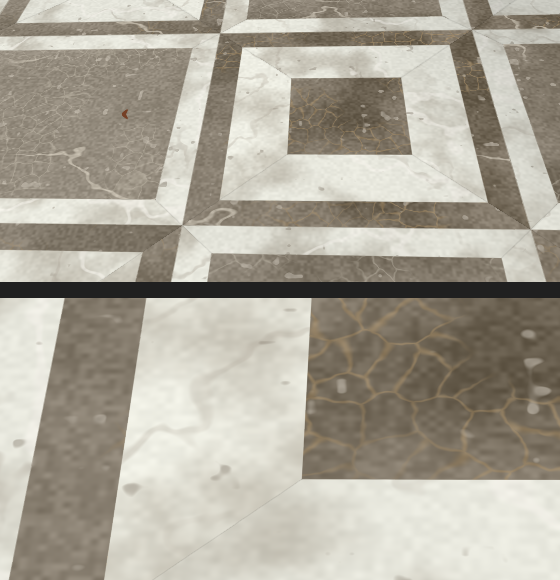
Top: the whole. Bottom: its middle third, enlarged.
Give the GLSL for this pattern, as a Shadertoy shader.

```glsl
// Marble floor of alternating framed squares in two stones, seen in perspective.

float hash(vec2 p) {
    vec3 q = fract(p.xyx * vec3(0.1031, 0.1030, 0.0973));
    q += dot(q, q.yzx + 33.33);
    return fract((q.x + q.y) * q.z);
}

float noise(vec2 p) {
    vec2 i = floor(p), f = fract(p);
    f = f * f * (3.0 - 2.0 * f);
    return mix(mix(hash(i), hash(i + vec2(1, 0)), f.x),
               mix(hash(i + vec2(0, 1)), hash(i + vec2(1, 1)), f.x), f.y);
}

float fbm(vec2 p) {
    float sum = 0.0, amp = 0.516;
    for (int i = 0; i < 5; i++) {
        sum += amp * noise(p);
        p = mat2(1.6, 1.2, -1.2, 1.6) * p + 7.3;
        amp *= 0.5;
    }
    return sum;
}

// Gap between the two nearest cell points: zero along the cracks
float crackle(vec2 p) {
    vec2 cell = floor(p);
    float near = 9.0, second = 9.0;
    for (int y = -1; y <= 1; y++)
    for (int x = -1; x <= 1; x++) {
        vec2 c = cell + vec2(x, y);
        float d = length(c + vec2(hash(c), hash(c + 41.7)) - p);
        second = min(second, max(near, d));
        near = min(near, d);
    }
    return second - near;
}

// Thin wandering line where the noise crosses its mean
float vein(vec2 p, float width) {
    return 1.0 - smoothstep(0.2 * width, width, abs(fbm(p) - 0.5));
}

vec3 darkMarble(vec2 p, float gold, float glare) {
    float cloud = fbm(p * 5.0);
    vec3 col = mix(vec3(0.39, 0.35, 0.285), vec3(0.54, 0.50, 0.44), smoothstep(0.28, 0.72, cloud));
    col = mix(col, vec3(0.60, 0.57, 0.52), glare);
    vec2 warped = p + 0.07 * vec2(fbm(p * 9.0), fbm(p * 9.0 + 19.0));
    float cracks = 1.0 - smoothstep(0.0, 0.13, crackle(warped * 17.0));
    cracks *= smoothstep(0.42, 0.72, noise(p * 6.0 + 3.0));
    col = mix(col, mix(vec3(0.70, 0.67, 0.61), vec3(0.66, 0.56, 0.41), gold), 0.55 * cracks);
    float streak = vein(p * vec2(1.6, 2.6) + 5.0, 0.012) * smoothstep(0.4, 0.65, noise(p * 4.0));
    col = mix(col, vec3(0.80, 0.77, 0.71), 0.7 * streak);
    // Pale fossil flecks and fine grain
    float fleck = smoothstep(0.79, 0.86, noise(p * 28.0) * 0.7 + noise(p * 61.0) * 0.3);
    col = mix(col, vec3(0.75, 0.72, 0.67), 0.6 * fleck);
    return col + 0.10 * (noise(p * 110.0) - 0.5);
}

vec3 lightMarble(vec2 p, float shade) {
    float cloud = fbm(p * 6.0);
    vec3 col = mix(vec3(0.77, 0.755, 0.705), vec3(0.91, 0.91, 0.87), smoothstep(0.25, 0.62, cloud));
    col = mix(col, vec3(0.69, 0.66, 0.61), 0.45 * vein(p * 4.0 + 9.0, 0.03) * noise(p * 7.0));
    col = mix(col, vec3(0.95, 0.94, 0.91), 0.6 * vein(p * 2.2 + 2.0, 0.02));
    float pit = smoothstep(0.82, 0.9, noise(p * 30.0) * 0.7 + noise(p * 70.0) * 0.3);
    col = mix(col, vec3(0.58, 0.55, 0.50), 0.5 * pit);
    return col * (1.0 - 0.13 * shade) + 0.05 * (noise(p * 100.0) - 0.5);
}

void mainImage(out vec4 fragColor, in vec2 fragCoord) {
    vec2 view = fragCoord / iResolution.xy;
    view.y = 1.0 - view.y;

    // Project the view back onto the floor, one unit per square
    mat3 floorToView = mat3(0.4205, -0.0165, -0.0341,
                            -0.1564, 0.4627, -0.2725,
                            0.3932, 0.1186, 1.0);
    vec3 q = inverse(floorToView) * vec3(view, 1.0);
    vec2 plane = q.xy / q.z;
    vec2 pixel = fwidth(plane);

    vec2 tile = floor(plane);
    vec2 c = plane - tile - 0.5, a = abs(c);
    float edge = 0.5 - max(a.x, a.y);
    float px = 0.7 * (a.x > a.y ? pixel.x : pixel.y);
    float odd = mod(tile.x + tile.y, 2.0);

    // Even squares: dark frame, light ring, dark core. Odd: light frame, dark core
    float inside = smoothstep(0.1 - px, 0.1 + px, edge);
    float core = smoothstep(0.3 - px, 0.3 + px, edge);
    float light = mix(inside - core, 1.0 - inside, odd);
    light = mix(1.0 - light, light, clamp(0.5 + 0.5 * edge / px, 0.0, 1.0));

    // Each mitred strip is cut from its own slab
    float ring = step(0.1, edge) + step(0.3, edge) * (1.0 - odd);
    float solid = step(2.0 - odd, ring);
    float side = a.x > a.y ? step(0.0, c.x) : 2.0 + step(0.0, c.y);
    float slab = hash(tile * 5.0 + vec2(ring * 13.0 + 90.0, side * (1.0 - solid) * 7.0 + 50.0));
    vec2 p = plane + 40.0 + 23.0 * vec2(slab, fract(slab * 7.0));

    float glare = 0.5 * (1.0 - smoothstep(0.1, 0.75, view.x)) + 0.3 * odd * solid;
    float shade = smoothstep(0.55, 1.2, view.x + 0.5 * (0.5 - view.y));
    vec3 col = mix(darkMarble(p, 1.0 - odd, glare), lightMarble(p, shade), light);
    col *= 0.97 + 0.06 * slab;
    float seam = 1.0 - smoothstep(0.0, 1.5 * max(pixel.x, pixel.y), abs(a.x - a.y));
    col *= 1.0 - 0.07 * seam * (1.0 - solid);

    // A small fallen leaf
    vec2 leaf = (view - vec2(0.223, 0.405)) * vec2(1.98, 1.0);
    leaf.x += 0.006 * cos(leaf.y * 150.0) - 0.003;
    col = mix(col, vec3(0.46, 0.25, 0.15), 1.0 - smoothstep(0.8, 1.2, length(leaf / vec2(0.008, 0.017))));

    fragColor = vec4(clamp(col, 0.0, 1.0), 1.0);
}
```
